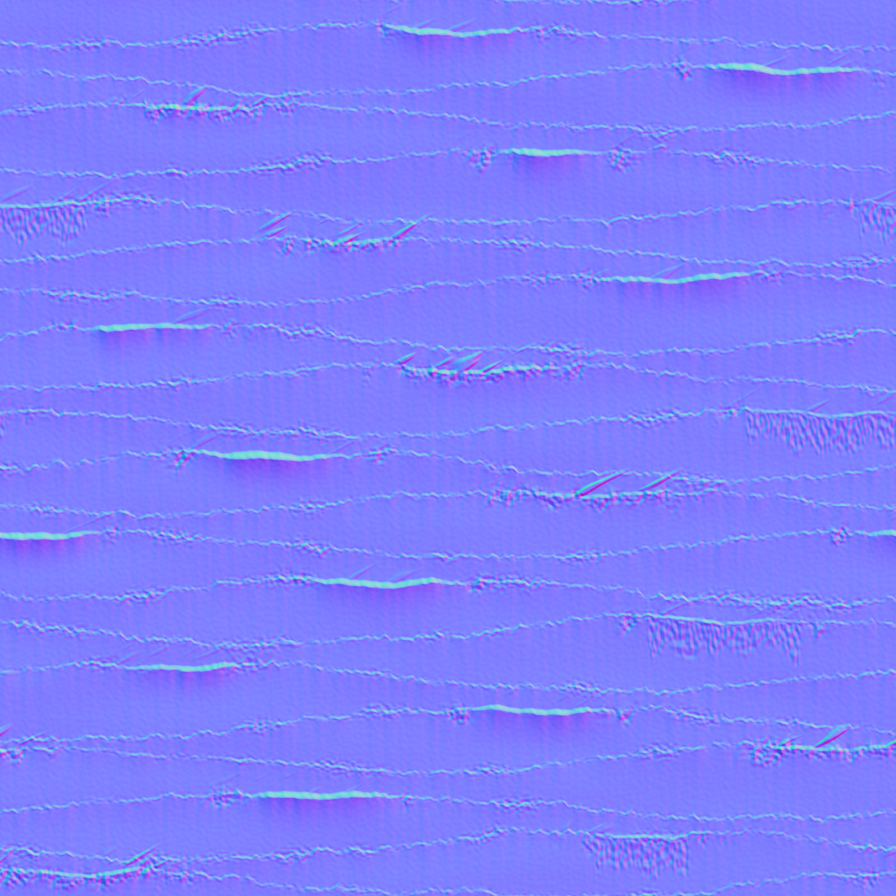
Give the GLSL for this texture map, as a Shadertoy shader.

```glsl
// Normal map of ringed palm bark: thin ragged ledges cross the trunk, and each
// carries one leaf scar, shifted sideways row by row as in a spiral plant.
// A height field is summed from ledges, scars and noise, then differentiated.

const float ROWS = 21.0;          // ledges over the canvas height
const float SPIRAL = 8.0 / 21.0;  // sideways shift of the scar per row
const float FIRST_SCAR = 0.104;   // scar position on the lowest row
const float SAG = 0.032;          // droop of a ledge far from its scar
const float SMILE = 0.010;        // extra droop in the middle of a scar
const float SCAR_HALF = 0.078;    // mean half width of a scar
const float REACH = 0.05;         // length of the slope under a ledge
const float LEDGE_HEIGHT = 0.00095;
const float LEDGE_WIDTH = 0.0036;
const float LIP_HEIGHT = 0.0066;
const float LIP_WIDTH = 0.0085;
const float TILT = -0.006;        // overall lean of the surface
const float EPS = 0.0008;         // step of the slope measurement
const float TAU = 6.2831853;

vec2 hashGradient(vec2 cell) {
    vec3 q = fract(cell.xyx * vec3(0.1031, 0.1030, 0.0973));
    q += dot(q, q.yzx + 33.33);
    float angle = TAU * fract((q.x + q.y) * q.z);
    return vec2(cos(angle), sin(angle));
}

float gradientNoise(vec2 p) {
    vec2 i = floor(p), f = p - i;
    vec2 s = f * f * f * (f * (f * 6.0 - 15.0) + 10.0);
    vec2 o = vec2(0.0, 1.0);
    float a = dot(hashGradient(i), f);
    float b = dot(hashGradient(i + o.yx), f - o.yx);
    float c = dot(hashGradient(i + o.xy), f - o.xy);
    float d = dot(hashGradient(i + o.yy), f - o.yy);
    return mix(mix(a, b, s.x), mix(c, d, s.x), s.y);
}

float bell(float x, float width) {
    return exp(-x * x / (width * width));
}

// Torn ends, crumbled bands, fibrous patches and loose strands of one scar
float scarDetail(vec2 p, float u, float d, float extent, float patchy, float rugged) {
    float a = abs(u);
    float inside = 1.0 - smoothstep(extent - 0.012, extent - 0.005, a);
    float coarse = gradientNoise(p * vec2(38.0, 30.0));

    // Ends split into leaning shreds, more strongly on the left
    float shreds = gradientNoise(vec2(p.x - 0.4 * p.y, p.y) * vec2(120.0, 45.0))
                 + 0.6 * gradientNoise(p * vec2(200.0, 180.0));
    float torn = bell(a - extent - 0.010, 0.021) * bell(d + 0.02 * coarse, 0.011);
    float h = (u < 0.0 ? 0.0044 : 0.0032) * torn * shreds * smoothstep(-0.25, 0.3, coarse);

    float hem = -0.042 + 0.025 * gradientNoise(vec2(p.x * 50.0, 3.7));
    float field = smoothstep(hem, hem + 0.015, d) * (1.0 - smoothstep(-0.004, 0.0, d));
    h += 0.0020 * patchy * inside * field * gradientNoise(p * vec2(215.0, 110.0));

    float band = bell(d + 0.002 + 0.012 * coarse, 0.0075) * inside;
    h += 0.0034 * rugged * band * shreds;

    vec2 along = vec2(0.88, 0.47);
    vec2 strand = vec2(dot(p, along) * 17.0, dot(p, vec2(-along.y, along.x)) * 105.0);
    float above = smoothstep(0.0, 0.006, d) * (1.0 - smoothstep(0.014, 0.034, d));
    float fibre = smoothstep(0.2, 0.5, gradientNoise(strand));
    return h + 0.0026 * (rugged + 0.3) * above * fibre * (1.0 - smoothstep(0.06, 0.13, a));
}

// One ledge: a gentle rise from below that ends in a sharp drop
float ledge(vec2 p, float row) {
    float id = mod(row, ROWS);
    float seed = id * 7.31 + 0.4;
    vec2 character = hashGradient(vec2(id, 5.0));
    float u = fract(p.x - FIRST_SCAR + id * SPIRAL + 0.02 * character.y + 0.5) - 0.5;
    float a = abs(u);
    float extent = SCAR_HALF + 0.018 * character.x;
    float scar = 1.0 - smoothstep(extent * 0.35, extent + 0.008, a);
    float patchy = 1.0 - step(0.5, abs(mod(id, 5.0) - 1.0));
    float rugged = (1.0 - step(0.5, mod(id, 3.0))) * (1.0 - patchy);

    // Ragged course of the edge
    float wander = 0.010 * gradientNoise(vec2(p.x * 5.0, seed))
                 + 0.006 * gradientNoise(vec2(p.x * 17.0, seed));
    float jag = 0.0046 * gradientNoise(vec2(p.x * 55.0, seed))
              + 0.0042 * gradientNoise(vec2(p.x * 130.0, seed));
    float line = (row + 0.5 + 0.1 * character.y) / ROWS
               - SAG * (0.5 - 0.5 * cos(TAU * u))
               - SMILE * (1.0 - smoothstep(0.0, 0.12, a))
               + wander + jag * (1.0 - 0.7 * scar);
    float d = p.y - line;

    // Height and thickness change along the edge
    float wear = gradientNoise(vec2(p.x * 13.0, seed + 3.0));
    float chips = gradientNoise(vec2(p.x * 75.0, seed + 6.0));
    float lip = scar * (1.0 - 0.8 * patchy - 0.6 * rugged) * (0.85 + 0.9 * wear + 0.35 * chips);
    float thin = LEDGE_HEIGHT * max(0.15, 1.0 + 1.1 * wear + 1.3 * chips);
    float height = mix(thin, LIP_HEIGHT, lip);
    float width = mix(LEDGE_WIDTH, LIP_WIDTH, lip);
    float rise = clamp(1.0 + d / REACH, 0.0, 1.0);
    float h = height * rise * rise * rise * (1.0 - smoothstep(0.0, width, d));

    // Crumbs along the edge, spreading wider where it is worn
    float worn = smoothstep(0.05, 0.4, wear);
    float crumbs = bell(d - 0.001, 0.0038 + 0.005 * worn) * (0.65 + 0.6 * worn);
    h += 0.0015 * crumbs * (1.0 - 0.6 * lip) * gradientNoise(p * vec2(175.0, 205.0));
    if (a < 0.16) h += scarDetail(p, u, d, extent, patchy, rugged);
    return h;
}

float barkHeight(vec2 p) {
    float h = TILT * p.y;
    h += 0.0017 * gradientNoise(p * vec2(5.0, 15.0));         // broad swells
    h += 0.00026 * gradientNoise(p * vec2(120.0, 8.0) + 9.0); // upright streaks
    h += 0.00017 * gradientNoise(p * vec2(200.0, 190.0));     // fine grain
    float base = floor(p.y * ROWS);
    for (int i = -1; i <= 2; i++) h += ledge(p, base + float(i));
    return h;
}

void mainImage(out vec4 fragColor, in vec2 fragCoord) {
    vec2 p = fragCoord / iResolution.xy;
    vec2 e = vec2(EPS, 0.0);
    vec2 slope = vec2(barkHeight(p + e.xy) - barkHeight(p - e.xy),
                      barkHeight(p + e.yx) - barkHeight(p - e.yx)) / (2.0 * EPS);
    fragColor = vec4(0.5 + 0.5 * normalize(vec3(-slope, 1.0)), 1.0);
}
```
